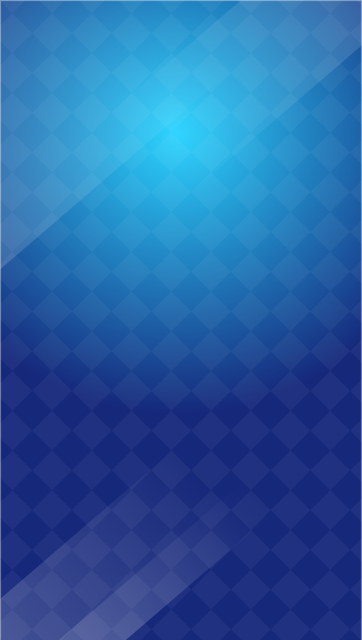
Write a Shadertoy shader that draws this background.

```glsl
// A blue backdrop: a radial cyan glow over navy, a faint lattice of diamonds,
// and slanted beams of light that fade along their length.
// Lengths are in canvas heights, with y pointing up.

const vec3 NAVY = vec3(0.085, 0.155, 0.48);
const vec3 CYAN = vec3(0.17, 0.83, 1.0);
const vec3 LIGHT = vec3(1.0);

const vec2 GLOW_CENTER = vec2(0.276, 0.792);
const float GLOW_RADIUS = 0.44;

const vec2 DIAMOND_CENTER = vec2(0.2676, 0.5755);
const float DIAMOND_PERIOD = 0.0621;
const float DIAMOND_ALPHA = 0.042;

const float BEAM_SLOPE = 0.86;
const float FRAME_WIDTH = 0.00195;
const float FRAME_ALPHA = 0.36;

// Coverage of the light diamonds in a checkerboard turned by 45 degrees.
float diamonds(vec2 p, float pixel) {
    vec2 cell = abs(fract((p - DIAMOND_CENTER) / DIAMOND_PERIOD + 0.5) - 0.5);
    float edge = (cell.x + cell.y - 0.5) * DIAMOND_PERIOD;
    return 1.0 - smoothstep(-pixel, pixel, edge);
}

// Band limits run across the beam; fade goes from its bright to its clear end.
float beam(vec2 axes, vec2 band, vec2 fade, float pixel) {
    float inside = smoothstep(band.x - pixel, band.x + pixel, axes.x)
                 * (1.0 - smoothstep(band.y - pixel, band.y + pixel, axes.x));
    return inside * clamp((axes.y - fade.y) / (fade.x - fade.y), 0.0, 1.0);
}

void mainImage(out vec4 fragColor, in vec2 fragCoord) {
    vec2 p = fragCoord / iResolution.y;
    float pixel = 0.8 / iResolution.y;
    float width = iResolution.x / iResolution.y;

    // Radial glow
    float glow = clamp(1.0 - distance(p, GLOW_CENTER) / GLOW_RADIUS, 0.0, 1.0);
    vec3 color = mix(NAVY, CYAN, glow);

    // Diamond lattice
    color = mix(color, LIGHT, DIAMOND_ALPHA * diamonds(p, pixel));

    // Beams: x of axes runs across them, y along them
    vec2 axes = vec2(1.0 - p.y + BEAM_SLOPE * p.x, p.x + BEAM_SLOPE * p.y);
    float upperLeft = 0.17 * beam(axes, vec2(-1.0, 0.421), vec2(0.45, 1.15), pixel);
    float upperRight = 0.13 * beam(axes, vec2(0.324, 0.557), vec2(1.36, 0.88), pixel);
    float lowerWide = 0.19 * beam(axes, vec2(0.936, 1.169), vec2(0.0, 0.54), pixel);
    float lowerNarrow = 0.12 * beam(axes, vec2(1.079, 1.169), vec2(0.14, 0.60), pixel);
    color = mix(color, LIGHT, upperLeft);
    color = mix(color, LIGHT, upperRight);
    color = mix(color, LIGHT, lowerWide);
    color = mix(color, LIGHT, lowerNarrow);

    // Pale hairline on the left, right and top edges
    float border = min(min(p.x, width - p.x), 1.0 - p.y);
    float frame = 1.0 - smoothstep(FRAME_WIDTH - 0.5 * pixel, FRAME_WIDTH + 0.5 * pixel, border);
    color = mix(color, LIGHT, FRAME_ALPHA * frame);

    fragColor = vec4(color, 1.0);
}
```
